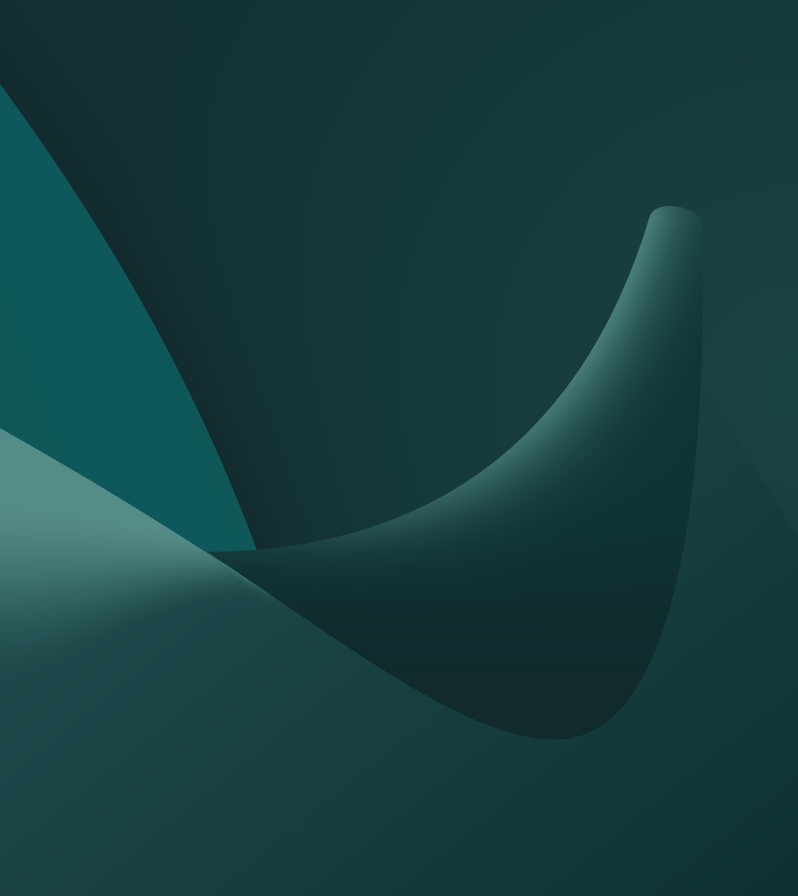
This background is drawn by a WebGL 1 fragment shader. Its source:

```glsl
precision highp float;
// Dark teal abstract backdrop: a leaf, a soft rolling wave and a curved, lit fin.

uniform vec2 u_resolution;

// Layout is in units of the canvas height, origin at the lower left.
const float ASPECT = 0.8906;
const int CURVE_STEPS = 28;

const vec3 BACK_DARK = vec3(0.073, 0.195, 0.202);
const vec3 BACK_LIGHT = vec3(0.100, 0.260, 0.272);
const vec3 BACK_SHADOW = vec3(0.072, 0.165, 0.175);
const vec3 LEAF_GREEN = vec3(0.060, 0.345, 0.330);
const vec3 LEAF_BLUE = vec3(0.055, 0.340, 0.360);
const vec3 WAVE_LIGHT = vec3(0.115, 0.285, 0.295);
const vec3 WAVE_DARK = vec3(0.050, 0.175, 0.185);
const vec3 WAVE_GLOW = vec3(0.330, 0.550, 0.530);
const vec3 FIN_DARK = vec3(0.065, 0.165, 0.172);
const vec3 FIN_MID = vec3(0.055, 0.205, 0.205);
const vec3 FIN_GLOW = vec3(0.280, 0.490, 0.470);

const float SHADOW_WIDTH = 0.06;
const vec2 BACK_GLOW_CENTER = vec2(0.89, 0.57);
const float BACK_GLOW_RADIUS = 0.78;

// Corners where the four curves of the fin meet.
const vec2 FIN_ROOT = vec2(0.2318, 0.3841);
const vec2 FIN_TIP_LEFT = vec2(0.7253, 0.7591);
const vec2 FIN_TIP_RIGHT = vec2(0.7839, 0.7526);
const vec2 FIN_BOTTOM = vec2(0.6185, 0.1745);

vec2 bezier(vec2 a, vec2 b, vec2 c, vec2 d, float t) {
  vec2 ab = mix(a, b, t), bc = mix(b, c, t), cd = mix(c, d, t);
  return mix(mix(ab, bc, t), mix(bc, cd, t), t);
}

// Distance to a cubic curve; side flips at each crossing of a ray to the right.
float curveDistance(vec2 p, vec2 a, vec2 b, vec2 c, vec2 d, inout float side) {
  float nearest = 10.0;
  vec2 from = a;
  for (int i = 1; i <= CURVE_STEPS; i++) {
    vec2 to = bezier(a, b, c, d, float(i) / float(CURVE_STEPS));
    vec2 e = to - from, q = p - from;
    nearest = min(nearest, length(q - e * clamp(dot(q, e) / dot(e, e), 0.0, 1.0)));
    if ((from.y > p.y) != (to.y > p.y) && q.x < q.y * e.x / e.y) side = -side;
    from = to;
  }
  return nearest;
}

// Coverage of a shape whose signed distance is negative inside.
float cover(float dist) {
  return clamp(0.5 - dist * u_resolution.y, 0.0, 1.0);
}

float leafDistance(vec2 p) {
  float drop = 0.9063 - p.y;
  float slope = 0.736 - 0.711 * drop;
  return (p.x - drop * (0.736 - 0.3556 * drop)) / sqrt(1.0 + slope * slope);
}

vec3 backColor(vec2 p, float leaf) {
  float light = 1.0 - distance(p, BACK_GLOW_CENTER) / BACK_GLOW_RADIUS;
  vec3 color = mix(BACK_DARK, BACK_LIGHT, clamp(light, 0.0, 1.0));
  return mix(color, BACK_SHADOW, 0.9 * exp(-max(leaf, 0.0) / SHADOW_WIDTH));
}

vec3 leafColor(vec2 p) {
  float blue = exp(-pow((p.x + 0.35 * p.y - 0.32) / 0.12, 2.0));
  return mix(LEAF_GREEN, LEAF_BLUE, blue);
}

// Left crest of the wave.
float crestHeight(float x) {
  return 0.5221 - x * (0.56 + 0.184 * x);
}

// Full upper edge: crest, a stretch hidden by the fin, and the right slope.
float waveHeight(float x) {
  return min(max(crestHeight(x), 0.1217 + 0.582 * x), 1.8347 - 1.61 * x);
}

vec3 waveColor(vec2 p) {
  float shade = 0.73 * p.x + 0.9 * (0.25 - p.y);
  vec3 color = mix(WAVE_LIGHT, WAVE_DARK, clamp(shade, 0.0, 1.0));
  // The glow tightens toward the root of the fin and ends in a thin sliver.
  float tighten = smoothstep(0.0, 0.26, p.x);
  float glow = smoothstep(mix(0.235, 0.325, tighten), mix(0.45, 0.405, tighten), p.y);
  float depth = max(crestHeight(p.x) - p.y, 0.0);
  float sliver = 0.85 * exp(-depth / 0.006) * smoothstep(0.10, 0.22, p.x);
  float fade = 1.0 - smoothstep(0.24, 0.33, p.x);
  return mix(color, WAVE_GLOW, max(glow, sliver) * fade);
}

vec3 finColor(vec2 p, float rimDistance) {
  vec3 color = mix(FIN_DARK, FIN_MID, smoothstep(0.22, 0.5, p.y));
  float rise = smoothstep(0.24, 0.70, p.x);
  float width = mix(0.022, 0.042, rise);
  float rim = exp(-pow(rimDistance / width, 1.25)) * mix(0.12, 1.0, rise);
  return mix(color, FIN_GLOW, rim);
}

void main() {
  vec2 p = gl_FragCoord.xy / u_resolution * vec2(ASPECT, 1.0);

  float leaf = leafDistance(p);
  vec3 color = mix(backColor(p, leaf), leafColor(p), cover(leaf));
  color = mix(color, waveColor(p), cover((p.y - waveHeight(p.x)) * 0.85));

  // Fin outline: lit rim, rounded tip, right side, underside.
  float side = 1.0;
  float rim = curveDistance(p, FIN_ROOT, vec2(0.5013, 0.3854), vec2(0.6576, 0.5313), FIN_TIP_LEFT, side);
  float tip = curveDistance(p, FIN_TIP_LEFT, vec2(0.7331, 0.7786), vec2(0.7786, 0.7695), FIN_TIP_RIGHT, side);
  float right = curveDistance(p, FIN_TIP_RIGHT, vec2(0.7891, 0.5052), vec2(0.7682, 0.1719), FIN_BOTTOM, side);
  float under = curveDistance(p, FIN_BOTTOM, vec2(0.5208, 0.1745), vec2(0.3776, 0.2865), FIN_ROOT, side);
  float fin = side * min(min(rim, tip), min(right, under));
  color = mix(color, finColor(p, rim), cover(fin));

  gl_FragColor = vec4(color, 1.0);
}
```
